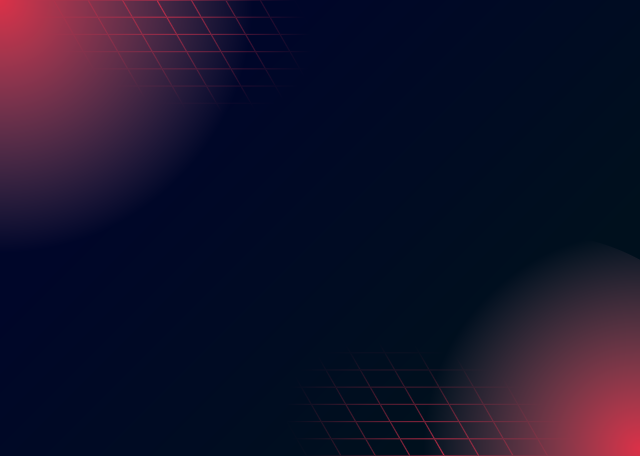
A Shadertoy shader for this background:

```glsl
const vec3 NAVY = vec3(0.0, 0.022, 0.162);
const vec3 TEAL = vec3(0.0, 0.062, 0.115);
const vec3 CRIMSON = vec3(0.86, 0.19, 0.28);
const vec3 HAZE = vec3(0.72, 0.50, 0.55);
const vec3 LINE_RED = vec3(0.80, 0.18, 0.29);

// Soft light that pales as it fades outwards
vec3 addGlow(vec3 base, vec2 p, vec2 center, float radius, float strength) {
    float d = clamp(length(p - center) / radius, 0.0, 1.0);
    return mix(base, mix(CRIMSON, HAZE, d), (1.0 - d) * strength);
}

// Antialiased coverage of a disc
float disc(vec2 p, vec2 center, float radius, float pixel) {
    return clamp((radius - length(p - center)) / pixel + 0.5, 0.0, 1.0);
}

// Distance to the nearest of evenly spaced lines
float repeatDistance(float x, float spacing) {
    return abs(fract(x / spacing + 0.5) - 0.5) * spacing;
}

float stroke(float d, float halfWidth, float pixel) {
    return clamp((halfWidth - d) / pixel + 0.5, 0.0, min(1.0, 2.0 * halfWidth / pixel));
}

// Sheared grid, fading away from its anchor
float slantedGrid(vec2 p, vec2 anchor, vec2 reach, float pixel) {
    const float SHEAR = 0.577;
    const float SHEAR_COS = 0.866;
    const float CELL = 0.0755;
    const float HALF_WIDTH = 0.0013;
    vec2 q = p - anchor;
    q.x += SHEAR * q.y;
    float rows = stroke(repeatDistance(q.y, CELL * 0.5), HALF_WIDTH, pixel);
    float slants = stroke(repeatDistance(q.x, CELL) * SHEAR_COS, HALF_WIDTH, pixel);
    float fade = max(0.0, 1.0 - length(q / reach));
    return max(rows, slants) * pow(fade, 1.2);
}

void mainImage(out vec4 fragColor, in vec2 fragCoord) {
    float pixel = 1.0 / iResolution.y;
    vec2 p = fragCoord * pixel;
    float aspect = iResolution.x * pixel;

    // Diagonal backdrop
    float diagonal = p.x + 1.0 - p.y;
    vec3 color = mix(NAVY, TEAL, clamp((diagonal - 0.64) / 1.2, 0.0, 1.0));

    // Corner glows, the lower one cut by a disc
    color = addGlow(color, p, vec2(0.0, 1.0), 0.555, 1.0);
    float cut = disc(p, vec2(aspect - 0.223, 0.02), 0.467, pixel);
    color = addGlow(color, p, vec2(aspect, 0.015), 0.475, cut);

    // Fading grids
    float upperGrid = slantedGrid(p, vec2(0.344, 1.0), vec2(0.31, 0.25), pixel);
    float lowerGrid = slantedGrid(p, vec2(aspect - 0.429, 0.0), vec2(0.32, 0.25), pixel);
    color = mix(color, LINE_RED, 0.9 * max(upperGrid, lowerGrid));

    fragColor = vec4(color, 1.0);
}
```
